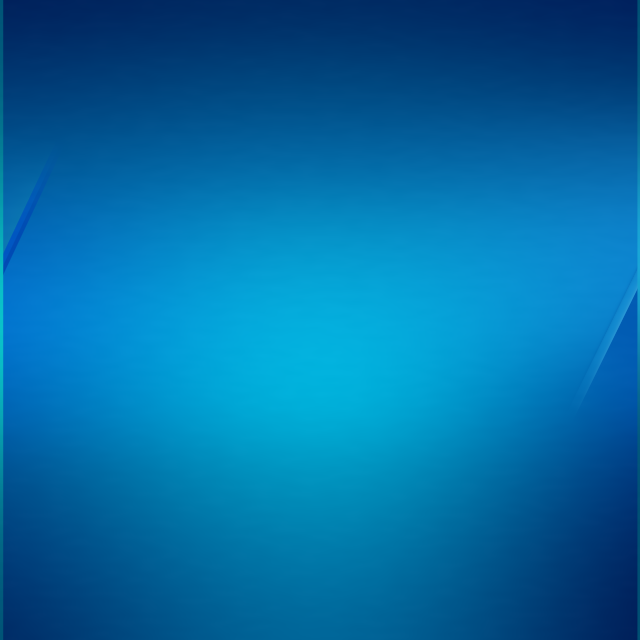
This background is drawn by a Shadertoy shader. Its source:

```glsl
// A soft cyan glow on a deep blue field, crossed by two slanted panel edges.
// Three vertical gradients (left, centre, right) are splined and blended across;
// signed line distances add the folds, teal rims and faint grain finish it.

const int STOPS = 9;

// Gradient stops, evenly spaced from top to bottom
const vec3 LEFT_STOPS[STOPS] = vec3[STOPS](
    vec3(0.00, 0.13, 0.36), vec3(0.00, 0.22, 0.45), vec3(0.00, 0.33, 0.58),
    vec3(0.01, 0.40, 0.73), vec3(0.01, 0.455, 0.81), vec3(0.00, 0.40, 0.72),
    vec3(0.00, 0.31, 0.56), vec3(0.00, 0.23, 0.47), vec3(0.00, 0.17, 0.40));
const vec3 CENTRE_STOPS[STOPS] = vec3[STOPS](
    vec3(0.00, 0.17, 0.39), vec3(0.00, 0.275, 0.495), vec3(0.01, 0.41, 0.645),
    vec3(0.02, 0.58, 0.79), vec3(0.015, 0.68, 0.865), vec3(0.00, 0.69, 0.855),
    vec3(0.00, 0.575, 0.745), vec3(0.00, 0.47, 0.66), vec3(0.00, 0.40, 0.60));
const vec3 RIGHT_STOPS[STOPS] = vec3[STOPS](
    vec3(0.00, 0.13, 0.37), vec3(0.00, 0.23, 0.46), vec3(0.03, 0.40, 0.66),
    vec3(0.05, 0.51, 0.80), vec3(0.04, 0.49, 0.79), vec3(0.00, 0.33, 0.64),
    vec3(0.00, 0.22, 0.49), vec3(0.00, 0.15, 0.39), vec3(0.00, 0.12, 0.35));

// Panel edges: a point where each meets the side, and its upward direction
const vec2 LEFT_FOOT = vec2(0.0, 0.560);
const vec2 LEFT_DIR = vec2(0.426, 0.905);
const vec2 RIGHT_HEAD = vec2(1.0, 0.557);
const vec2 RIGHT_DIR = vec2(0.440, 0.898);
const float EDGE_LENGTH = 0.250;
const float BAND_WIDTH = 0.014;
const float GLOW_REACH = 0.05;

const vec3 BAND_BLUE = vec3(0.00, 0.33, 0.76);
const vec3 PANEL_GLOW = vec3(0.05, 0.48, 0.69);
const vec3 PANEL_SHADE = vec3(0.00, 0.34, 0.69);
const vec3 BAND_LIGHT = vec3(0.09, 0.57, 0.83);
const vec3 EDGE_LIGHT = vec3(0.28, 0.66, 0.86);

// Side rims
const float LEFT_RIM = 0.005;
const float RIGHT_RIM = 0.004;
const vec3 RIM_DARK = vec3(0.00, 0.31, 0.45);
const vec3 RIM_TEAL = vec3(0.04, 0.76, 0.79);
const vec3 RIM_BLUE = vec3(0.10, 0.65, 0.84);

// Grain, stretched sideways
const vec2 GRAIN_SCALE = vec2(28.0, 90.0);
const float GRAIN_AMOUNT = 0.008;

// Catmull-Rom spline through the stops, t = 0 at the top
vec3 gradient(vec3 stops[STOPS], float t) {
    float s = clamp(t, 0.0, 1.0) * float(STOPS - 1);
    int i = min(int(s), STOPS - 2);
    float f = s - float(i);
    vec3 a = stops[max(i - 1, 0)], b = stops[i];
    vec3 c = stops[i + 1], d = stops[min(i + 2, STOPS - 1)];
    return b + 0.5 * f * (c - a + f * (2.0 * a - 5.0 * b + 4.0 * c - d
                     + f * (3.0 * (b - c) + d - a)));
}

// Gradient noise
vec2 slope(vec2 cell) {
    float angle = 6.2832 * fract(sin(dot(cell, vec2(127.1, 311.7))) * 4375.85);
    return vec2(cos(angle), sin(angle));
}

float noise(vec2 p) {
    vec2 i = floor(p), f = p - i, e = vec2(1.0, 0.0);
    vec2 u = f * f * (3.0 - 2.0 * f);
    return mix(mix(dot(slope(i), f), dot(slope(i + e), f - e), u.x),
               mix(dot(slope(i + e.yx), f - e.yx), dot(slope(i + 1.0), f - 1.0), u.x), u.y);
}

// Signed distance to a line, positive on its upper left side
float lineSide(vec2 p, vec2 origin, vec2 dir) {
    return dot(p - origin, vec2(-dir.y, dir.x));
}

// Antialiased step
float above(float d, float aa) {
    return smoothstep(-aa, aa, d);
}

vec3 field(vec2 p) {
    float x = abs(2.0 * p.x - 1.0);
    float t = 1.0 - p.y;
    vec3 side = p.x < 0.5 ? gradient(LEFT_STOPS, t) : gradient(RIGHT_STOPS, t);
    float weight = mix(x * x, smoothstep(0.0, 1.0, x), 0.5);
    return mix(gradient(CENTRE_STOPS, t), side, weight);
}

vec3 leftFold(vec3 col, vec2 p, float aa) {
    float d = lineSide(p, LEFT_FOOT, LEFT_DIR);
    float along = dot(p - LEFT_FOOT, LEFT_DIR);
    float fade = 1.0 - smoothstep(0.06, EDGE_LENGTH, along);
    float outer = above(d - BAND_WIDTH, aa);
    float band = above(d, aa) * (1.0 - outer);
    float crease = above(0.45 * BAND_WIDTH - d, aa);
    float glow = outer * exp(-max(d - BAND_WIDTH, 0.0) / GLOW_REACH);
    col = mix(col, PANEL_GLOW, 0.85 * glow * fade);
    return mix(col, BAND_BLUE - vec3(0.0, 0.05, 0.06) * crease, 0.9 * band * fade);
}

vec3 rightFold(vec3 col, vec2 p, float aa) {
    float d = -lineSide(p, RIGHT_HEAD, RIGHT_DIR);
    float along = dot(RIGHT_HEAD - p, RIGHT_DIR);
    float fade = 1.0 - smoothstep(0.05, EDGE_LENGTH, along);
    float shade = above(d, aa);
    float band = above(d + BAND_WIDTH, aa) * (1.0 - shade);
    float rim = exp(-abs(d) / 0.003) * (1.0 - shade);
    float crease = exp(-abs(d + BAND_WIDTH) / 0.0018);
    col = mix(col, PANEL_SHADE, 0.9 * shade * fade);
    col = mix(col, BAND_LIGHT, 0.5 * band * fade);
    col -= vec3(0.02, 0.06, 0.05) * crease * fade;
    return mix(col, EDGE_LIGHT, 0.6 * rim * fade);
}

vec3 sideRims(vec3 col, vec2 p, float aa) {
    vec3 leftCol = mix(RIM_DARK, RIM_TEAL, exp(-pow((p.y - 0.50) / 0.28, 2.0)));
    vec3 rightCol = mix(RIM_DARK, RIM_BLUE, exp(-pow((p.y - 0.60) / 0.20, 2.0)));
    col = mix(col, leftCol, above(LEFT_RIM - p.x, aa));
    return mix(col, rightCol, above(p.x - 1.0 + RIGHT_RIM, aa));
}

void mainImage(out vec4 fragColor, in vec2 fragCoord) {
    vec2 p = fragCoord / iResolution.xy;
    float aa = 0.75 / min(iResolution.x, iResolution.y);
    vec3 col = rightFold(leftFold(field(p), p, aa), p, aa);
    col = sideRims(col, p, aa) + GRAIN_AMOUNT * noise(p * GRAIN_SCALE);
    fragColor = vec4(clamp(col, 0.0, 1.0), 1.0);
}
```
